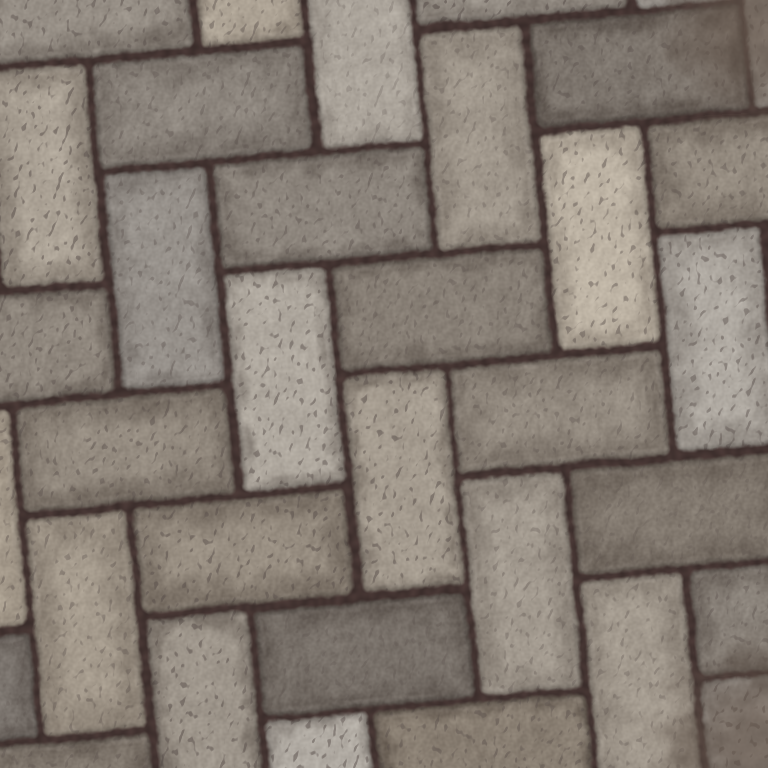
Give the GLSL for this texture, as a three.js fragment shader.

```glsl
// Weathered clay pavers in a herringbone bond, tilted a few degrees.
// A skewed grid is folded into 2x1 bricks; each brick gets its own tone, a worn
// pale core, a darker frame and pitted grain from gradient noise.

varying vec2 vUv;

// Layout, in canvas units
const vec2 ORIGIN = vec2(0.2708, 0.7891);      // a corner shared by the bond
const vec2 AXIS_RIGHT = vec2(0.1419, 0.0130);  // one brick width to the right
const vec2 AXIS_DOWN = vec2(0.0137, -0.1452);  // one brick width down

// Brick shape, in brick widths
const float JOINT_HALF = 0.032;
const float CORNER = 0.06;
const float EDGE_SOFT = 0.022;
const float WOBBLE = 0.022;
const float SHIFT = 0.025;

// Surface
const float TONE_FLAT = 0.26;     // mean lightness of lying bricks
const float TONE_UPRIGHT = 0.74;  // mean lightness of upright bricks
const float TONE_SPREAD = 0.62;
const float PIT_DEPTH = 0.42;
const float GRAIN = 0.20;

// Colours
const vec3 JOINT = vec3(0.26, 0.20, 0.19);
const vec3 SLATE = vec3(0.38, 0.345, 0.315);
const vec3 CREAM = vec3(0.745, 0.715, 0.67);
const vec3 PIT = vec3(0.34, 0.30, 0.285);
const vec3 SOIL = vec3(0.39, 0.335, 0.295);
const vec3 COOL_TINT = vec3(0.965, 0.985, 1.02);
const vec3 WARM_TINT = vec3(1.02, 1.0, 0.965);

float hash(vec2 p) {
  return fract(sin(dot(p, vec2(127.1, 311.7))) * 43758.5);
}

vec2 gradientAt(vec2 p) {
  float angle = 6.2832 * hash(p);
  return vec2(cos(angle), sin(angle));
}

// Gradient noise, about -0.7 to 0.7
float noise(vec2 p) {
  vec2 i = floor(p), f = fract(p);
  vec2 u = f * f * f * (f * (f * 6.0 - 15.0) + 10.0);
  vec2 e = vec2(1.0, 0.0);
  float low = mix(dot(gradientAt(i), f),
                  dot(gradientAt(i + e.xy), f - e.xy), u.x);
  float high = mix(dot(gradientAt(i + e.yx), f - e.yx),
                   dot(gradientAt(i + e.xx), f - e.xx), u.x);
  return mix(low, high, u.y);
}

float fbm(vec2 p) {
  float sum = 0.0, gain = 1.0;
  for (int i = 0; i < 3; i++) {
    sum += gain * noise(p);
    p = p * 2.03 + 17.3;
    gain *= 0.5;
  }
  return sum;
}

float cross2(vec2 a, vec2 b) { return a.x * b.y - a.y * b.x; }

float roundedBox(vec2 p, vec2 halfSize, float radius) {
  vec2 q = abs(p) - halfSize + radius;
  return length(max(q, 0.0)) + min(max(q.x, q.y), 0.0) - radius;
}

void main() {
  // Skewed grid with slightly wavering lines
  vec2 p = vUv - ORIGIN;
  vec2 g = vec2(cross2(p, AXIS_DOWN), cross2(AXIS_RIGHT, p))
         / cross2(AXIS_RIGHT, AXIS_DOWN);
  g += WOBBLE * vec2(noise(g * 2.3), noise(g * 2.3 + 41.0));

  // Herringbone: four cells along each row hold two half bricks of each kind
  vec2 cell = floor(g);
  float phase = mod(cell.x - cell.y, 4.0);
  float upright = step(1.5, phase);
  vec2 brick = cell;
  if (phase > 0.5 && phase < 1.5) brick.x -= 1.0;
  if (phase > 1.5 && phase < 2.5) brick.y -= 1.0;
  vec2 halfSize = mix(vec2(1.0, 0.5), vec2(0.5, 1.0), upright);

  // Per-brick variation
  float toneRand = hash(brick + 3.7);
  float frameRand = hash(brick + 11.3);
  float pitRand = hash(brick + 23.9);
  float tintRand = hash(brick + 37.1);
  vec2 local = g - brick - halfSize + SHIFT * (vec2(frameRand, pitRand) - 0.5);

  // Brick outline with a ragged edge
  float ragged = 0.018 * noise(g * 9.0) + 0.010 * noise(g * 21.0);
  float depth = -roundedBox(local, halfSize - JOINT_HALF, CORNER) + ragged;
  float body = smoothstep(-EDGE_SOFT, EDGE_SOFT, depth);

  // Pale worn core inside a darker frame
  float lightness = mix(TONE_FLAT, TONE_UPRIGHT, upright)
                  + TONE_SPREAD * (toneRand - 0.5);
  float mottled = fbm(g * 3.5 + 5.0 * toneRand);
  float frame = mix(0.14, 0.38, frameRand);
  float core = smoothstep(0.02, frame, depth + 0.09 * mottled);
  float tone = 0.02 + 0.64 * lightness + mix(0.18, 0.36, pitRand) * core;
  tone += 0.09 * mottled;

  // Slanted grain and pits
  vec2 slant = vec2(g.x + 0.5 * g.y, g.y - 0.5 * g.x);
  float streak = noise(slant * vec2(17.0, 9.0) + 60.0 * pitRand);
  tone += GRAIN * (0.6 * streak + 0.5 * noise(g * 31.0));
  vec3 stone = mix(SLATE, CREAM, clamp(tone, -0.12, 1.08));
  stone *= mix(COOL_TINT, WARM_TINT, tintRand);
  float pits = smoothstep(0.20, 0.46, noise(slant * vec2(19.0, 12.0) + 90.0));
  stone = mix(stone, PIT, PIT_DEPTH * pits * mix(0.5, 1.3, pitRand));

  // Thin light arris, then the dark joint with its soft shade
  float arris = smoothstep(0.015, 0.04, depth) * smoothstep(0.085, 0.045, depth);
  stone += 0.045 * arris * (0.6 + noise(g * 6.0));
  stone *= mix(0.86, 1.0, smoothstep(0.0, 0.07, depth));
  vec3 joint = JOINT * (1.0 + 0.25 * noise(g * 13.0));
  vec3 color = mix(joint, stone, body);

  // Soil gathered toward the right-hand corners
  float corner = length((vec2(1.0, abs(vUv.y - 0.5) * 2.0) - vec2(vUv.x, 0.94))
                        * vec2(1.0, 0.55));
  float soil = smoothstep(0.19, 0.03, corner + 0.04 * mottled);
  color = mix(color, SOIL * (1.0 + 0.12 * mottled), 0.7 * soil);

  gl_FragColor = vec4(color, 1.0);
}
```
